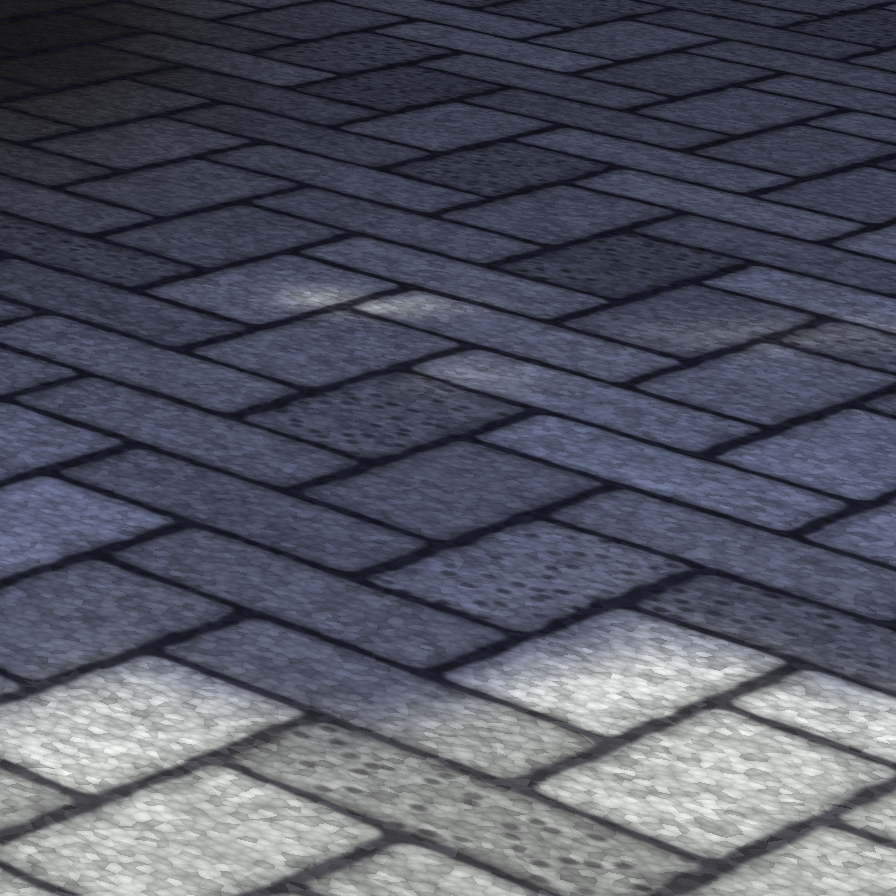
Write a WebGL 2 fragment shader that draws this texture.

```glsl
#version 300 es
precision highp float;
// Worn herringbone stone paving in perspective, blue shade with sunlight at the near edge.
uniform vec2 u_resolution;
out vec4 outColor;

#define JOINT 0.045        // half width of the joints, in stone widths
#define CORNER 0.09        // corner radius of the stones
#define WOBBLE 0.022       // unevenness of the stone edges
#define GRAIN 15.0         // grains per stone width
#define TONE_SPREAD 0.26   // brightness range between stones
#define WORN_SHARE 0.14    // share of rough, pitted stones
#define SHADE vec3(0.305, 0.325, 0.412)
#define SUN vec3(0.70, 0.71, 0.70)
#define JOINT_SHADE vec3(0.085, 0.09, 0.135)
#define JOINT_SUN vec3(0.25, 0.25, 0.27)

float hash(vec2 p) {
  p = fract(p * vec2(0.1031, 0.1137));
  p += dot(p, p.yx + 33.33);
  return fract((p.x + p.y) * p.x * 91.7);
}

// Cellular noise: x = distance to the nearest seed, y = tone of that seed.
vec2 cells(vec2 p) {
  vec2 base = floor(p), best = vec2(9.0, 0.0);
  for (int j = -1; j <= 1; j++)
    for (int i = -1; i <= 1; i++) {
      vec2 id = base + vec2(i, j);
      vec2 seed = id + vec2(hash(id + 17.3), hash(id + 71.9));
      float d = distance(p, seed);
      if (d < best.x) best = vec2(d, hash(id + 5.1));
    }
  return best;
}

// Layered sines, roughly -1 to 1.
float waves(vec2 p) {
  float sum = 0.0, amp = 0.5;
  for (int i = 0; i < 4; i++) {
    sum += amp * sin(p.x + 1.7 * sin(p.y)) * cos(p.y * 0.8 + 1.3);
    p = mat2(1.5, 1.1, -1.1, 1.5) * p + 2.3;
    amp *= 0.62;
  }
  return sum;
}

// Canvas point to ground point, with stone width 1 along both axes.
vec2 toGround(vec2 uv) {
  mat3 view = mat3(0.0483, 0.0547, -0.0627,
                   0.2695, 0.0172, -0.012,
                   0.319, 0.5495, 1.0);
  vec3 q = inverse(view) * vec3(uv.x, 1.0 - uv.y, 1.0);
  vec2 g = q.xy / q.z;
  return vec2(g.y + g.x, g.y - g.x);
}

// Herringbone of 1 x 2 stones: xy = stone corner, zw = stone size.
vec4 herringbone(vec2 p) {
  vec2 cell = floor(p);
  float k = mod(cell.x + cell.y, 4.0);
  return k < 1.5 ? vec4(cell - vec2(0.0, k), 1.0, 2.0)
                 : vec4(cell - vec2(k - 2.0, 0.0), 2.0, 1.0);
}

float roundedBox(vec2 p, vec2 halfSize, float r) {
  vec2 q = abs(p) - halfSize + r;
  return length(max(q, 0.0)) + min(max(q.x, q.y), 0.0) - r;
}

float glow(vec2 p, vec2 center, vec2 radius) {
  vec2 d = (p - center) / radius;
  return exp(-dot(d, d));
}

// Amount of sunlight: near band with a wavy edge, and dappled spots.
float sunlight(vec2 uv) {
  float edge = 0.215 + 0.06 * uv.x + 0.035 * cos(10.5 * (uv.x - 0.12))
             + 0.012 * waves(uv * 19.0);
  float band = 0.8 * smoothstep(0.035, -0.055, uv.y - edge)
             + 0.2 * smoothstep(0.22, -0.14, uv.y - edge);
  float spots = 0.55 * glow(uv, vec2(0.43, 0.657), vec2(0.085, 0.013))
              + 0.45 * glow(uv, vec2(0.35, 0.67), vec2(0.04, 0.012))
              + 0.25 * glow(uv, vec2(0.52, 0.58), vec2(0.08, 0.025))
              + 0.30 * glow(uv, vec2(0.90, 0.625), vec2(0.18, 0.02));
  return clamp(band + spots, 0.0, 1.0);
}

void main() {
  vec2 uv = gl_FragCoord.xy / u_resolution;
  vec2 p = toGround(uv);
  float footprint = 0.5 * (length(dFdx(p)) + length(dFdy(p)));

  // Stone shape with uneven edges
  vec4 stone = herringbone(p);
  vec2 local = p - stone.xy - 0.5 * stone.zw;
  float tone = hash(stone.xy + 40.0);
  float worn = step(1.0 - WORN_SHARE, hash(stone.xy + 90.0));
  float dist = roundedBox(local, 0.5 * stone.zw - JOINT, CORNER)
             + WOBBLE * (1.0 + worn) * waves(p * 5.0 + tone * 30.0);
  float soft = max(0.025, 0.6 * footprint);
  float cover = 1.0 - smoothstep(-soft, soft, dist);

  // Surface: grain, pits, mottling and rounded rims
  vec2 fine = cells(p * GRAIN);
  vec2 coarse = cells(p * GRAIN * 0.42 + 9.0);
  float fade = 1.0 / (1.0 + 4.0 * footprint);
  float surface = 1.0 + fade * (0.30 * (fine.y - 0.5) + 0.22 * (0.45 - fine.x)
                + 0.14 * (coarse.y - 0.5)) + 0.07 * waves(p * 2.6);
  surface *= 1.0 + TONE_SPREAD * (tone - 0.5);
  surface *= 1.0 - 0.22 * smoothstep(-0.13, 0.0, dist);
  float pit = smoothstep(0.38, 0.12, coarse.x) * step(0.5, coarse.y);
  surface *= 1.0 - worn * (0.12 + 0.3 * pit);

  // Light falls off towards the far side and its left corner
  float sun = sunlight(uv);
  float falloff = mix(1.04, 0.72, smoothstep(0.4, 1.0, uv.y));
  float corner = glow(uv, vec2(0.0, 1.0), vec2(0.26, 0.2));
  vec3 shade = mix(SHADE, vec3(0.28, 0.27, 0.29), corner) * (1.0 - 0.5 * corner);
  vec3 color = mix(shade * falloff, SUN, sun) * surface;
  vec3 joint = mix(JOINT_SHADE * falloff, JOINT_SUN, sun) * (0.8 + 0.5 * fine.y);
  outColor = vec4(mix(joint, color, cover), 1.0);
}
```
